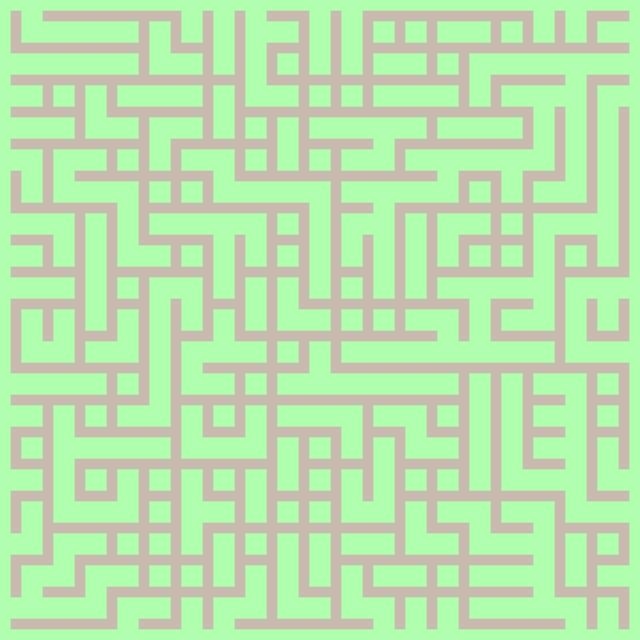
Write a Shadertoy shader that draws this pattern.

```glsl
// Draws a square lattice of nodes joined at random into a braided maze of flat bars.

#define CELLS 20.0            // nodes along each side
#define BAR_WIDTH (1.0 / 3.0) // bar thickness, in cells
#define EXTRA_LINKS 0.29      // chance of a loop-making link
#define SEED 7u
#define GROUND_COLOR vec3(0.686, 1.0, 0.686)
#define BAR_COLOR vec3(0.788, 0.729, 0.686)

const float CENTER = 0.5 * (CELLS - 1.0);

// Integer hash of a lattice position, 0 to 1
float hash(vec2 p, uint salt) {
    uvec2 q = uvec2(ivec2(p) + 64);
    uint h = q.x * 1597334677u ^ q.y * 3812015801u ^ (salt + SEED) * 2654435769u;
    h = (h ^ (h >> 16)) * 2146121005u;
    h = (h ^ (h >> 15)) * 2221713035u;
    h ^= h >> 16;
    return float(h >> 8) / 16777216.0;
}

// Chebyshev distance of a lattice position from the middle
float ring(vec2 p) {
    vec2 d = abs(p - CENTER);
    return max(d.x, d.y);
}

// Each node takes one step towards the middle, along a random axis
vec2 inwardStep(vec2 node) {
    vec2 toCenter = sign(CENTER - node);
    return hash(node, 1u) < 0.5 ? vec2(toCenter.x, 0.0) : vec2(0.0, toCenter.y);
}

// Inward steps make the tree, extra links close loops away from the rim
bool linked(vec2 node, vec2 dir) {
    vec2 other = node + dir;
    if (ring(other) > CENTER + 0.25) return false;
    if (inwardStep(node) == dir || inwardStep(other) == -dir) return true;
    bool alongRim = ring(0.5 * (node + other)) > CENTER - 0.25;
    return !alongRim && hash(node + other, 2u) < EXTRA_LINKS;
}

// Signed distance to the bars, in cells
float barDistance(vec2 p) {
    vec2 node = floor(p);
    if (ring(node) > CENTER + 0.25) return 1.0;
    vec2 local = p - node - 0.5;
    float halfWidth = 0.5 * BAR_WIDTH;
    float dist = max(abs(local.x), abs(local.y)) - halfWidth;

    vec2 dir = vec2(1.0, 0.0);
    for (int i = 0; i < 4; i++) {
        if (linked(node, dir)) {
            float across = abs(dot(local, vec2(-dir.y, dir.x))) - halfWidth;
            dist = min(dist, max(across, -dot(local, dir)));
        }
        dir = vec2(-dir.y, dir.x);
    }
    return dist;
}

void mainImage(out vec4 fragColor, in vec2 fragCoord) {
    float pixelsPerCell = iResolution.y / CELLS;
    float dist = barDistance(fragCoord / pixelsPerCell);

    // One-pixel edge coverage
    float coverage = clamp(0.5 - dist * pixelsPerCell, 0.0, 1.0);
    fragColor = vec4(mix(GROUND_COLOR, BAR_COLOR, coverage), 1.0);
}
```
